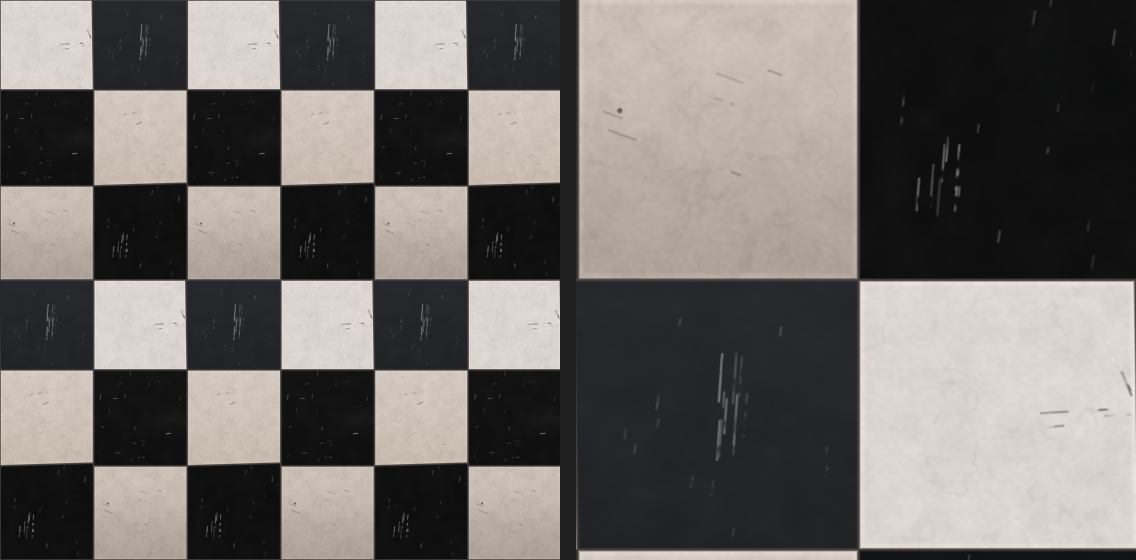
Left: the whole. Right: its middle third, enlarged.
Write a Shadertoy shader that draws this texture.

```glsl
const float TILES = 6.0;
const vec3 SEAM = vec3(0.27, 0.25, 0.24);
const vec3 SCUFF_PALE = vec3(0.62, 0.62, 0.61);
const vec3 SCUFF_DARK = vec3(0.30, 0.27, 0.25);

float hash(vec2 p) {
    return fract(sin(dot(p, vec2(127.1, 311.7))) * 43758.5453);
}

float noise(vec2 p) {
    vec2 i = floor(p), f = fract(p);
    f = f * f * (3.0 - 2.0 * f);
    return mix(mix(hash(i), hash(i + vec2(1, 0)), f.x),
               mix(hash(i + vec2(0, 1)), hash(i + vec2(1, 1)), f.x), f.y);
}

float fbm(vec2 p) {
    float sum = 0.0, gain = 0.5;
    for (int i = 0; i < 4; i++) {
        sum += gain * noise(p);
        p = p * 2.03 + 17.3;
        gain *= 0.5;
    }
    return sum;
}

float segmentDistance(vec2 p, vec2 a, vec2 b) {
    vec2 ab = b - a;
    return length(p - a - ab * clamp(dot(p - a, ab) / max(dot(ab, ab), 1e-6), 0.0, 1.0));
}

// A cluster of broken strokes, all lying roughly along one direction
float scratches(vec2 q, vec2 center, vec2 spread, vec2 dir, int count, float seed, float px) {
    float mask = 0.0;
    for (int i = 0; i < count; i++) {
        vec2 id = vec2(seed, float(i) + 1.0);
        vec2 c = center + spread * (vec2(hash(id), hash(id + 5.3)) - 0.5);
        vec2 reach = dir * mix(0.2, 1.0, hash(id + 9.1));
        float d = segmentDistance(q, c - reach, c + reach);
        float stroke = 1.0 - smoothstep(0.001, 0.006 + 0.6 * px, d);
        mask = max(mask, stroke * mix(0.3, 1.0, hash(id + 2.7)));
    }
    return mask * smoothstep(0.2, 0.6, noise(q * 32.0 + seed));
}

vec3 darkTile(vec2 q, float kind, float px) {
    float dust = scratches(q, vec2(0.5), vec2(0.95), vec2(0.004, 0.025), 12, kind + 31.0, px);
    float wear;
    vec3 color = vec3(0.060, 0.061, 0.062);
    if (kind < 0.5) {
        color = mix(vec3(0.135, 0.138, 0.148), vec3(0.155, 0.160, 0.175), q.y);
        wear = scratches(q, vec2(0.55, 0.5), vec2(0.16, 0.36), vec2(0.008, 0.12), 10, 3.0, px);
    } else if (kind < 1.5) {
        wear = scratches(q, vec2(0.5), vec2(0.9), vec2(0.04, 0.004), 9, 7.0, px);
        vec2 smudge = (q - vec2(0.82, 0.48)) / vec2(0.22, 0.09);
        color += 0.035 * exp(-dot(smudge, smudge)) + 0.015 * q.y;
    } else {
        wear = scratches(q, vec2(0.25, 0.47), vec2(0.3, 0.36), vec2(0.008, 0.10), 9, 11.0, px);
        wear = max(wear, scratches(q, vec2(0.76, 0.84), vec2(0.03), vec2(0.012, 0.025), 3, 13.0, px));
    }
    color += 0.03 * (fbm(q * 9.0 + kind * 23.0) - 0.47);
    return mix(color, SCUFF_PALE, 0.65 * max(wear, 0.5 * dust));
}

vec3 lightTile(vec2 q, float kind, float px) {
    float wear;
    vec3 color;
    if (kind < 0.5) {
        color = mix(vec3(0.860, 0.830, 0.810), vec3(0.865, 0.835, 0.825), q.y);
        wear = scratches(q, vec2(0.5, 0.49), vec2(0.9, 0.07), vec2(0.05, 0.003), 7, 17.0, px);
        wear = max(wear, scratches(q, vec2(0.96, 0.62), vec2(0.01), vec2(-0.02, 0.05), 2, 19.0, px));
    } else if (kind < 1.5) {
        color = mix(vec3(0.785, 0.735, 0.690), vec3(0.830, 0.790, 0.755), q.y);
        wear = 0.5 * scratches(q, vec2(0.5), vec2(0.9), vec2(0.03, 0.012), 9, 23.0, px);
    } else {
        color = mix(vec3(0.680, 0.640, 0.600), vec3(0.790, 0.750, 0.710), smoothstep(0.0, 0.9, q.y));
        wear = 0.4 * scratches(q, vec2(0.5, 0.6), vec2(0.8), vec2(0.05, -0.018), 7, 29.0, px);
        wear = max(wear, 1.0 - smoothstep(0.004, 0.012 + 0.5 * px, length(q - vec2(0.15, 0.6))));
    }
    // Mottling and hairline veins
    float mottle = fbm(q * 11.0 + kind * 41.0);
    float vein = 1.0 - smoothstep(0.0, 0.04, abs(fbm(q * 6.0 + kind * 13.0 + 3.0) - 0.47));
    color += 0.06 * (mottle - 0.47) - 0.03 * vein * noise(q * 24.0);
    color += 0.025 * (noise(q * 60.0 + kind) - 0.5);
    return mix(color, SCUFF_DARK, 0.8 * wear);
}

void mainImage(out vec4 fragColor, in vec2 fragCoord) {
    vec2 p = fragCoord / iResolution.xy;
    float px = TILES / min(iResolution.x, iResolution.y);

    // Three unequal rows per group, two groups down
    float down = (1.0 - p.y) * 2.0, group = floor(down), g = fract(down);
    float x = p.x * 5.982;
    float darkBelow = mod(floor(x) + group * 3.0, 2.0) < 0.5 ? 0.0 : 1.0;
    float firstEdge = 0.321;
    float secondEdge = 0.664 - 0.010 * fract(x) * darkBelow;
    float kind = step(firstEdge, g) + step(secondEdge, g);
    float top = kind < 0.5 ? 0.0 : (kind < 1.5 ? firstEdge : secondEdge);
    float bottom = kind < 0.5 ? firstEdge : (kind < 1.5 ? secondEdge : 1.0);
    float v = (g - top) / (bottom - top);

    // Slight lean on the right side of pale tiles in the first row
    float row = group * 3.0 + kind, side = round(x);
    float paleLeft = mod(side - 1.0 + row, 2.0) < 0.5 ? 1.0 : 0.0;
    if (kind < 0.5) x += 0.015 * (1.0 - v) * paleLeft * (1.0 - 2.0 * abs(x - side));

    vec2 q = vec2(fract(x), 1.0 - v);
    bool isDark = mod(floor(x) + row, 2.0) > 0.5;
    vec3 color = isDark ? darkTile(q, kind, px) : lightTile(q, kind, px);

    // Pale bevel and thin seam
    vec2 inset = min(q, 1.0 - q);
    float edge = min(inset.x, inset.y);
    if (!isDark) color += 0.04 * (1.0 - smoothstep(0.012, 0.03, edge));
    color = mix(SEAM, color, smoothstep(0.0, 0.006 + px, edge));
    fragColor = vec4(color, 1.0);
}
```
